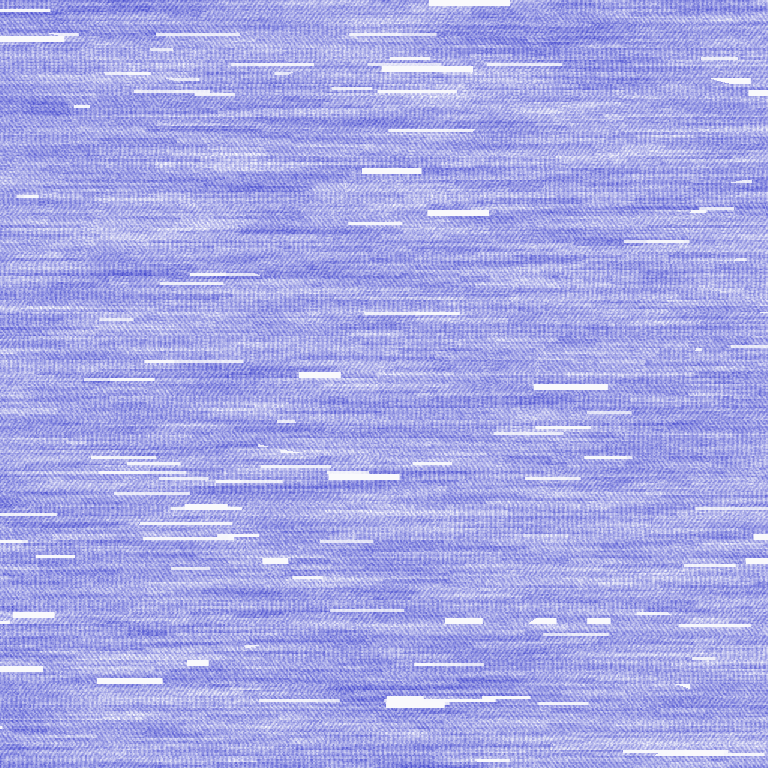
Write a Shadertoy shader that draws this texture.

```glsl
// Periwinkle slub cloth: horizontal rows cut into random streaks of tone,
// a fine twill weave and grain over them, and crisp white slubs on top.
// Streak edges are box-filtered over one pixel, all sizes are canvas units.

const float TAU = 6.2831853;

// Colour ramp: red tone 0 and 1
const vec3 INK = vec3(0.0, 0.025, 0.745);
const vec3 PAPER = vec3(1.0, 1.0, 0.995);
const float BASE_TONE = 0.642;
const float SLUB_TONE = 0.975;

// Rows per canvas height
const float HAIR_ROWS = 512.0;
const float FINE_ROWS = 256.0;
const float THICK_ROWS = 128.0;
const float TWILL_ROWS = 64.0;

// Mean streak lengths
const float HAIR_LENGTH = 0.22;
const float FINE_LENGTH = 0.09;
const float THICK_LENGTH = 0.08;
const float TWILL_LENGTH = 0.30;

// Shares of white slubs where they cluster most
const float FINE_SLUBS = 0.075;
const float THICK_SLUBS = 0.024;

// Contrast of each part
const float HAIR_AMOUNT = 0.13;
const float FINE_AMOUNT = 0.13;
const float THICK_AMOUNT = 0.11;
const float CLOUD_AMOUNT = 0.19;
const float TWILL_AMOUNT = 0.07;
const float GRAIN_AMOUNT = 0.20;

// Weave pitch
const vec2 TWILL_PITCH = vec2(170.67, 128.0);
const float GRAIN_CELLS = 512.0;

float hash(vec2 p) {
    return fract(sin(dot(p, vec2(127.1, 311.7))) * 43758.5453);
}

float valueNoise(vec2 p) {
    vec2 cell = floor(p);
    vec2 f = fract(p);
    f = f * f * (3.0 - 2.0 * f);
    float low = mix(hash(cell), hash(cell + vec2(1, 0)), f.x);
    float high = mix(hash(cell + vec2(0, 1)), hash(cell + vec2(1, 1)), f.x);
    return mix(low, high, f.y);
}

// Tone (x) and slub coverage (y) of one row, cut at jittered places
vec2 rowStreak(float x, float row, float rows, float len, float cut, float pixel) {
    float scale = 1.0 / (len * (0.6 + 0.8 * hash(vec2(row, rows))));
    x = x * scale + 37.0 * hash(vec2(rows, row));
    float cell = floor(x);
    float joint = 0.1 + 0.8 * hash(vec2(cell + 5.3, row + rows));
    float side = clamp((fract(x) - joint) / (pixel * scale) + 0.5, 0.0, 1.0);
    float left = hash(vec2(cell - 1.0 + rows * 0.37, row));
    float right = hash(vec2(cell + rows * 0.37, row));
    return mix(vec2(left, step(cut, left)), vec2(right, step(cut, right)), side);
}

// Blend of the two rows that the pixel may straddle
vec2 streaks(vec2 uv, float rows, float len, float cut, float pixel) {
    float width = min(pixel * rows, 1.0);
    float top = uv.y * rows + 0.5 * width;
    float row = floor(top);
    float share = clamp(fract(top) / width, 0.0, 1.0);
    vec2 below = rowStreak(uv.x, row - 1.0, rows, len, cut, pixel);
    vec2 above = rowStreak(uv.x, row, rows, len, cut, pixel);
    return mix(below, above, share);
}

// Diagonal or upright ribs whose lean changes from band to band
float twill(vec2 uv, float pixel) {
    float pick = streaks(uv, TWILL_ROWS, TWILL_LENGTH, 2.0, pixel).x;
    float lean = floor(pick * 3.0) - 1.0;
    vec2 turns = uv * TWILL_PITCH;
    return sin(TAU * (turns.x + lean * turns.y + pick * 7.0));
}

void mainImage(out vec4 fragColor, in vec2 fragCoord) {
    float pixel = 1.0 / iResolution.y;
    vec2 uv = fragCoord * pixel;

    // Broad clouds of tone, and the places where slubs gather
    float cloud = 0.6 * valueNoise(uv * vec2(6.0, 42.0))
                + 0.4 * valueNoise(uv * vec2(14.0, 90.0) + 50.0);
    float cluster = valueNoise(uv * vec2(4.0, 11.0) + 90.0);
    cluster = floor(cluster * 4.0 + 0.5) / 4.0;

    // Rows of yarn
    vec2 hair = streaks(uv, HAIR_ROWS, HAIR_LENGTH, 2.0, pixel);
    vec2 fine = streaks(uv, FINE_ROWS, FINE_LENGTH, 1.0 - FINE_SLUBS * cluster, pixel);
    vec2 thick = streaks(uv, THICK_ROWS, THICK_LENGTH, 1.0 - THICK_SLUBS * cluster, pixel);
    float tone = BASE_TONE
               + HAIR_AMOUNT * (hair.x - 0.5)
               + FINE_AMOUNT * (fine.x - 0.5)
               + THICK_AMOUNT * (thick.x - 0.5)
               + CLOUD_AMOUNT * (cloud - 0.5);

    // Weave and grain
    tone += TWILL_AMOUNT * twill(uv, pixel);
    tone += GRAIN_AMOUNT * (hash(floor(uv * GRAIN_CELLS) + 0.5) - 0.5);

    // White slubs cover most of the weave
    float slub = max(fine.y * (0.72 + 0.28 * thick.x), thick.y);
    tone = mix(tone, SLUB_TONE, slub);

    fragColor = vec4(mix(INK, PAPER, clamp(tone, 0.0, 1.0)), 1.0);
}
```
